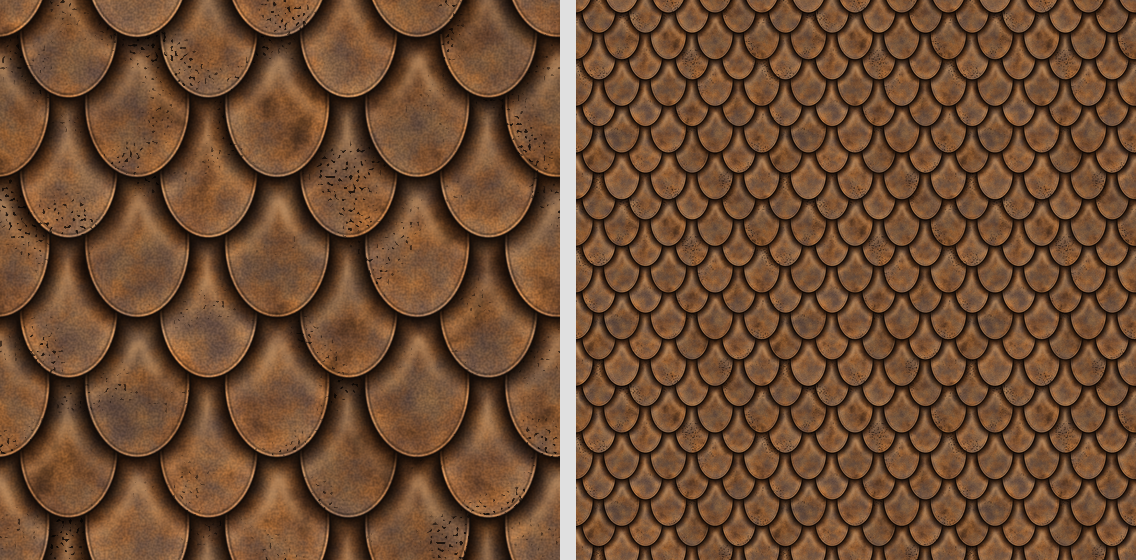
Left: one tile. Right: repeated 3 by 3.
A Shadertoy shader for this pattern:

```glsl
// Overlapping bronze scales in two alternating rows, composited from the top
// layer down. Each scale is a half ellipse with straight sides; its shading
// follows the distance to the scales above it, with wrapped gradient noise.

#define REPEATS 4.0                      // scale pairs across and down
#define SIZE_EVEN vec2(0.362, 0.50)      // ellipse radii, in cells
#define SIZE_ODD vec2(0.385, 0.54)
#define TIP_EVEN vec2(0.49, 0.292)       // lowest point within a cell
#define TIP_ODD vec2(0.98, 0.724)
#define SHADOW_REACH 0.15
#define RIDGE_AT 0.155
#define RIM_WIDTH 0.016
#define COOL_BRONZE vec3(0.37, 0.265, 0.205)
#define WARM_BRONZE vec3(0.57, 0.395, 0.235)
#define GLINT vec3(0.74, 0.56, 0.39)
#define SOOT vec3(0.07, 0.045, 0.03)

vec2 hash2(vec2 p) {
    vec3 q = fract(p.xyx * vec3(0.1031, 0.1030, 0.0973));
    q += dot(q, q.yzx + 33.33);
    return fract((q.xx + q.yz) * q.zy);
}

float corner(vec2 cell, vec2 f, vec2 o, float period) {
    float angle = 6.28318 * hash2(mod(cell + o, period)).x;
    return dot(vec2(cos(angle), sin(angle)), f - o);
}

// Gradient noise that wraps after a whole number of cells
float noise(vec2 uv, float period) {
    vec2 p = uv * period, cell = floor(p), f = p - cell;
    vec2 w = f * f * f * (f * (f * 6.0 - 15.0) + 10.0);
    vec2 e = vec2(0.0, 1.0);
    return mix(mix(corner(cell, f, e.xx, period), corner(cell, f, e.yx, period), w.x),
               mix(corner(cell, f, e.xy, period), corner(cell, f, e.yy, period), w.x), w.y);
}

float fbm(vec2 uv, float period) {
    float sum = 0.0, amp = 0.7;
    for (int i = 0; i < 5; i++) {
        sum += amp * noise(uv, period);
        uv += 0.37;
        period *= 2.0;
        amp *= 0.65;
    }
    return sum;
}

// Approximate distance to a half ellipse extended straight upwards
float scaleDistance(vec2 p, vec2 radii) {
    p.y = min(p.y, 0.0);
    float k = length(p / radii);
    return k * (k - 1.0) / max(length(p / (radii * radii)), 1e-4);
}

float smoothMin(float a, float b, float k) {
    float h = max(k - abs(a - b), 0.0) / k;
    return min(a, b) - 0.25 * h * h * k;
}

float band(float x, float width) {
    return exp(-x * x / (width * width));
}

// inside: depth from own rim; above: distance to covering scales; height: from tip
vec3 shadeScale(vec2 uv, vec2 id, float inside, float above, float height) {
    vec2 seed = hash2(id + 7.0), suv = uv + seed;

    // Mottled patina with a tint for each scale
    float blotch = fbm(suv, 14.0);
    float stain = fbm(suv.yx + 0.21, 9.0);
    vec3 col = mix(COOL_BRONZE, WARM_BRONZE, clamp(0.5 + 0.95 * blotch, 0.0, 1.0));
    col *= mix(vec3(0.95, 1.0, 1.1), vec3(1.08, 0.97, 0.82), smoothstep(-0.4, 0.4, stain));
    col *= (0.95 + 0.14 * seed.y) * (1.0 - 0.35 * smoothstep(0.15, 0.65, stain));
    col *= 1.0 + 0.25 * noise(suv, 230.0);

    // Raised body: bright crest along the overlap, paler towards the rim
    float crest = band(above - RIDGE_AT, 0.05) * mix(0.3, 1.0, smoothstep(0.45, 0.85, height));
    col = mix(col, GLINT, crest * (0.62 + 0.4 * blotch));
    col *= 1.0 + 0.16 * (1.0 - smoothstep(0.03, 0.2, inside));

    // Clustered pits
    float cluster = smoothstep(0.1, 0.5, noise(suv + 0.5, 7.0) + 0.2 * seed.x);
    float pit = smoothstep(0.3, 0.45, noise(suv, 150.0) + 0.2 * cluster - 0.12);
    col = mix(col, SOOT, pit * (0.12 + 0.75 * cluster));

    // Warm contact shadow from the scales above
    float light = mix(0.12, 1.0, smoothstep(-0.025, SHADOW_REACH, above));
    col *= pow(vec3(light), vec3(0.9, 1.0, 1.1));

    // Dark rim, thin worn line and groove
    col *= 1.0 - 0.3 * band(inside - 2.2 * RIM_WIDTH, 0.008);
    col += GLINT * 0.24 * light * band(inside - 1.35 * RIM_WIDTH, 0.006);
    return mix(SOOT, col, smoothstep(0.35 * RIM_WIDTH, 1.2 * RIM_WIDTH, inside));
}

void mainImage(out vec4 fragColor, in vec2 fragCoord) {
    vec2 uv = fragCoord / iResolution.xy;
    vec2 p = uv * REPEATS;
    float blur = 0.75 * REPEATS / iResolution.y;
    float above = 1.0, remaining = 1.0;
    vec3 col = vec3(0.0);

    // Rows from the topmost layer to the lowest
    for (int k = 3; k >= -3; k--) {
        float row = 2.0 * floor(p.y) + float(k);
        bool odd = mod(row, 2.0) > 0.5;
        vec2 radii = odd ? SIZE_ODD : SIZE_EVEN;
        vec2 tip = odd ? TIP_ODD : TIP_EVEN;
        vec2 cell = vec2(floor(p.x - tip.x + 0.5), floor(row * 0.5));
        vec2 q = p - cell - tip;
        float d = scaleDistance(q - vec2(0.0, radii.y), radii);
        float cover = remaining * (1.0 - smoothstep(-blur, blur, d));
        if (cover > 0.0) {
            vec2 id = mod(vec2(cell.x, row), vec2(REPEATS, 2.0 * REPEATS));
            col += cover * shadeScale(uv, id, -d, max(above, 0.0), q.y);
            remaining -= cover;
        }
        if (remaining < 0.005) break;
        above = smoothMin(above, d, 0.07);
    }
    fragColor = vec4(col, 1.0);
}
```
